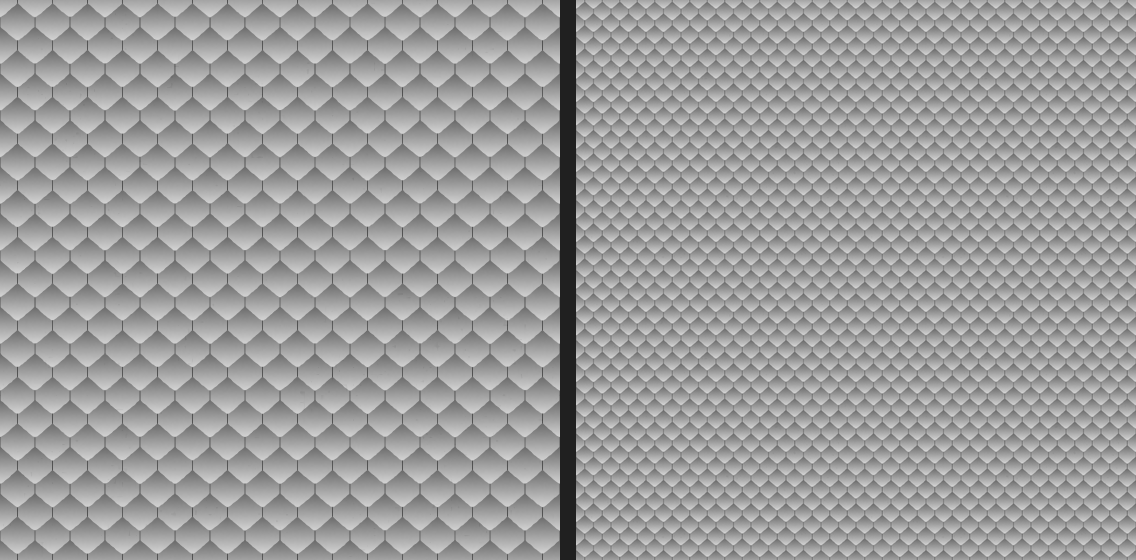
Left: one tile. Right: repeated 2 by 2.
Reproduce this pattern procedurally as a Shadertoy shader.

```glsl
float hash(vec2 p) {
    vec3 q = fract(p.xyx * vec3(0.1031, 0.1030, 0.0973));
    q += dot(q, q.yzx + 33.33);
    return fract((q.x + q.y) * q.z);
}

// Value noise whose lattice wraps after the given number of cells
float wrapNoise(vec2 uv, float cells) {
    vec2 p = uv * cells, i = floor(p), f = fract(p);
    f = f * f * (3.0 - 2.0 * f);
    float a = hash(mod(i, cells));
    float b = hash(mod(i + vec2(1, 0), cells));
    float c = hash(mod(i + vec2(0, 1), cells));
    float d = hash(mod(i + vec2(1, 1), cells));
    return mix(mix(a, b, f.x), mix(c, d, f.x), f.y);
}

void mainImage(out vec4 fragColor, in vec2 fragCoord) {
    const vec2 repeats = vec2(16.0, 24.0);
    vec2 uv = fragCoord / iResolution.xy;
    vec2 p = uv * repeats - vec2(0.0, 0.27);
    vec2 pixel = repeats / iResolution.xy;
    float chips = (wrapNoise(uv, 192.0) - 0.5) * 0.03;
    float shade = 0.62;

    // Paint from the lower row upward: each row overlaps the one below
    for (int i = -1; i <= 1; i++) {
        float row = floor(p.y) + float(i);
        float shifted = p.x + 0.5 * mod(row, 2.0);
        // Odd rows are centred on the canvas edge, even rows half a scale over
        float column = floor(shifted);
        float x = abs(shifted - column - 0.5);
        float height = p.y - row;
        vec2 id = mod(vec2(column, row), repeats);

        // Vertical gradient with a slight tone change per scale
        float scale = mix(0.825, 0.42, clamp(height / 1.59, 0.0, 1.0));
        scale += (hash(id + 7.0) - 0.5) * 0.014;

        // Thin joint between neighbours
        float jointWidth = 0.010 + 0.005 * hash(id + 31.0);
        float joint = clamp((jointWidth - 0.5 + x) / pixel.x + 0.5, 0.0, 1.0);
        scale = mix(scale, 0.32, joint);

        // Pointed lower edge with a rounded tip
        float edge = 1.33 * (sqrt(x * x + 0.0036) - 0.06) + chips;
        float cover = clamp((height - edge) / (1.3 * pixel.y) + 0.5, 0.0, 1.0);
        shade = mix(shade, scale, cover);
    }

    // Faint grain and sparse smudges
    shade += (wrapNoise(uv, 256.0) - 0.5) * 0.008;
    shade -= 0.035 * smoothstep(0.86, 1.0, wrapNoise(uv, 160.0))
                   * smoothstep(0.55, 0.8, wrapNoise(uv + 0.37, 24.0));
    fragColor = vec4(vec3(shade), 1.0);
}
```
